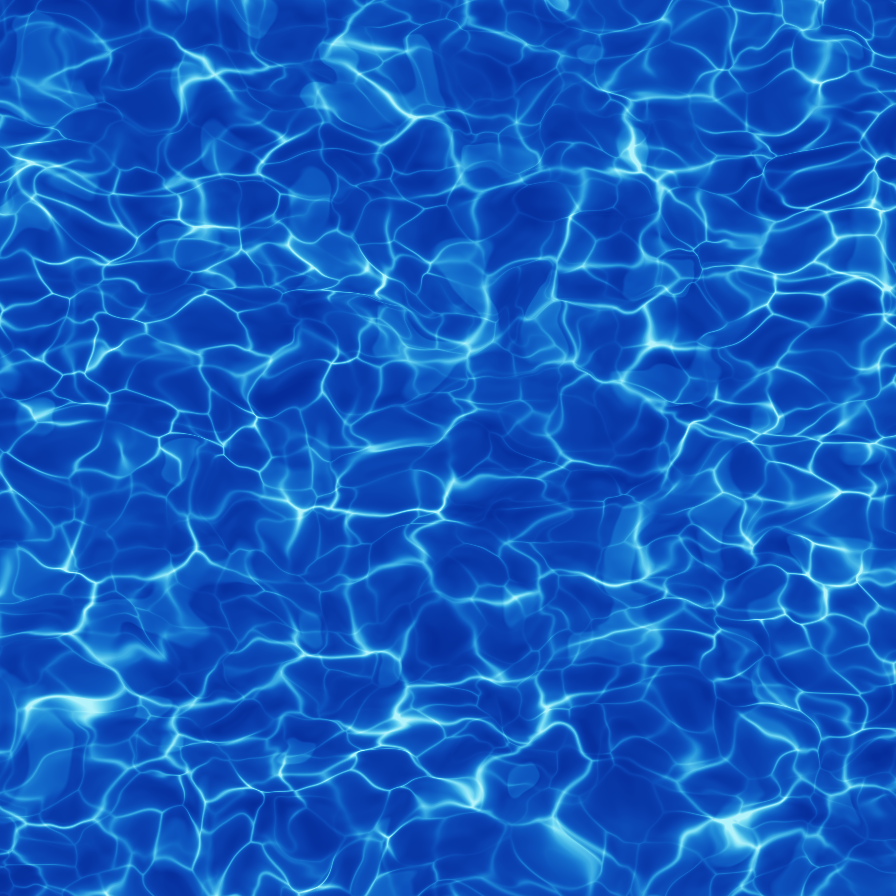
Give the GLSL for this texture, as a WebGL 2 fragment shader.

```glsl
#version 300 es
precision highp float;
precision highp int;

uniform vec2 u_resolution;
out vec4 fragColor;

// Cells per canvas height; cells are wider than tall
const vec2 COARSE_CELLS = vec2(9.5, 13.5);
const vec2 FINE_CELLS = vec2(18.0, 25.0);
const float JITTER = 0.95;

// Bending of the light network
const float SWELL_BEND = 0.022;
const float RIPPLE_BEND = 0.015;
const float CRINKLE_BEND = 0.0055;

// Light veins
const float CORE_WIDTH = 0.06;
const float CORE_LIGHT = 0.46;
const float HALO_LIGHT = 0.56;
const vec2 HALO_WIDTH = vec2(0.06, 0.24);
const vec2 VEIN_STRENGTH = vec2(0.05, 1.6);
const float KNOT_LIGHT = 0.35;
const float KNOT_WIDTH = 0.08;

// Curled threads, folded sheets and the shoulder of the highlights
const float CURL_LIGHT = 0.34;
const float CURL_WIDTH = 0.045;
const float SHEET_LIGHT = 0.26;
const float BASE_LIGHT = -0.07;
const float SHOULDER = 0.75;

// Water tones from deep shade to glint, evenly spaced
const float DEEPEST_TONE = -0.2;
const float TONE_STEP = 0.2;
const int TONES = 8;
const vec3 WATER[TONES] = vec3[TONES](
    vec3(0.02, 0.18, 0.61), vec3(0.04, 0.25, 0.69),
    vec3(0.05, 0.33, 0.75), vec3(0.08, 0.43, 0.80),
    vec3(0.13, 0.55, 0.85), vec3(0.23, 0.67, 0.89),
    vec3(0.43, 0.84, 0.95), vec3(0.70, 0.95, 0.98));

// Integer hash giving two values in 0..1
vec2 hash2(vec2 cell, uint seed) {
    uvec2 v = uvec2(ivec2(cell)) * 1664525u + 1013904u + seed * 7919u;
    v.x += v.y * 1664525u;
    v.y += v.x * 1664525u;
    v ^= v >> 16u;
    v.x += v.y * 1664525u;
    v.y += v.x * 1664525u;
    v ^= v >> 16u;
    return vec2(v & 65535u) / 65535.0;
}

// Smooth value noise, two channels
vec2 noise2(vec2 p, uint seed) {
    vec2 i = floor(p);
    vec2 f = p - i;
    f = f * f * f * (f * (f * 6.0 - 15.0) + 10.0);
    vec2 low = mix(hash2(i, seed), hash2(i + vec2(1, 0), seed), f.x);
    vec2 high = mix(hash2(i + vec2(0, 1), seed), hash2(i + vec2(1, 1), seed), f.x);
    return mix(low, high, f.y);
}

vec2 bend(vec2 p, vec2 frequency, uint seed) {
    return 2.0 * noise2(p * frequency, seed) - 1.0;
}

// Distances to the three nearest cell points, sorted
vec3 nearestThree(vec2 p, uint seed) {
    vec2 home = floor(p);
    vec3 near = vec3(9.0);
    for (int y = -1; y <= 1; y++) {
        for (int x = -1; x <= 1; x++) {
            vec2 cell = home + vec2(x, y);
            float d = distance(p, cell + 0.5 + JITTER * (hash2(cell, seed) - 0.5));
            if (d < near.x) near = vec3(d, near.xy);
            else if (d < near.y) near = vec3(near.x, d, near.y);
            else near.z = min(near.z, d);
        }
    }
    return near;
}

// Cell borders with soft halos and knots, fading in and out along their length
float veins(vec2 p, vec2 cells, uint seed) {
    vec3 near = nearestThree(p * cells, seed);
    float border = near.y - near.x;
    vec2 vary = noise2(p * cells * 1.5, seed + 1u);
    float core = CORE_LIGHT * exp(-pow(border / CORE_WIDTH, 2.0));
    float halo = HALO_LIGHT * exp(-border / mix(HALO_WIDTH.x, HALO_WIDTH.y, vary.x));
    float knot = KNOT_LIGHT * exp(-(near.z - near.x) / KNOT_WIDTH);
    return (core + halo + knot) * mix(VEIN_STRENGTH.x, VEIN_STRENGTH.y, vary.y);
}

// Thin contour threads that curl and close into loops
float curls(vec2 p, uint seed) {
    vec2 n = noise2(p * vec2(17.0, 26.0), seed);
    float presence = smoothstep(0.4, 0.75, noise2(p * vec2(9.0, 12.0), seed + 1u).x);
    return CURL_LIGHT * presence * exp(-abs(n.x - 0.5) / CURL_WIDTH);
}

vec3 waterColour(float tone) {
    float level = (tone - DEEPEST_TONE) / TONE_STEP;
    vec3 colour = WATER[0];
    for (int i = 1; i < TONES; i++) {
        colour = mix(colour, WATER[i], clamp(level - float(i - 1), 0.0, 1.0));
    }
    return colour;
}

void main() {
    vec2 p = gl_FragCoord.xy / u_resolution.y;

    // Swell, ripples and crinkles bend the network
    vec2 q = p + SWELL_BEND * bend(p, vec2(6.0, 8.0), 11u);
    q += RIPPLE_BEND * bend(q, vec2(17.0, 23.0), 12u);
    q += CRINKLE_BEND * bend(q, vec2(41.0, 55.0), 13u);

    // Calm regions show large cells, choppy ones small cells
    float chop = smoothstep(0.25, 0.65, noise2(p * 3.2, 14u).x);
    float light = BASE_LIGHT;
    light += veins(q, COARSE_CELLS, 21u) * mix(0.95, 0.50, chop);
    light += veins(q + 0.37, FINE_CELLS, 31u) * mix(0.35, 0.85, chop);
    light += curls(q, 61u) * mix(0.5, 1.0, chop);

    // Uneven depth, horizontal streaks and fine mottling
    float depth = noise2(q * vec2(9.0, 14.0), 41u).x - 0.5;
    float streak = noise2(q * vec2(24.0, 50.0), 42u).x - 0.5;
    float mottle = noise2(q * vec2(70.0, 95.0), 43u).x - 0.5;
    light += 0.16 * depth + 0.17 * streak + 0.09 * mottle;

    // Scattered folded sheets of light
    float fold = noise2(q * vec2(21.0, 19.0), 51u).x;
    light += SHEET_LIGHT * smoothstep(0.74, 0.82, fold);

    light -= 0.45 * max(light - SHOULDER, 0.0);
    fragColor = vec4(waterColour(light), 1.0);
}
```
